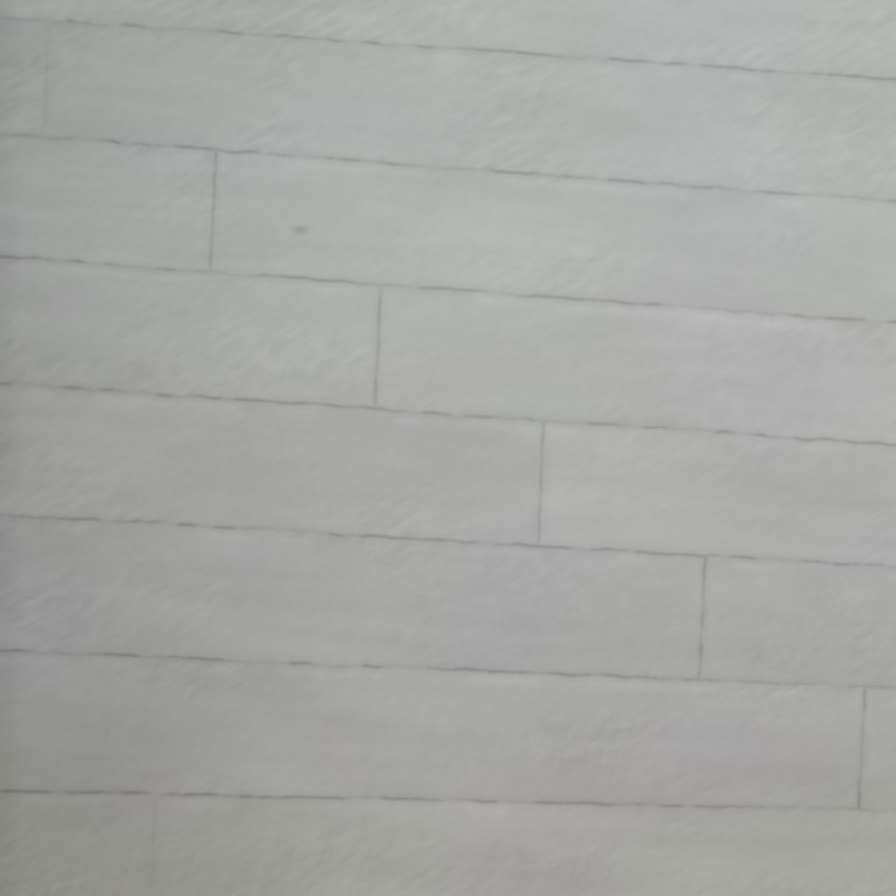
This texture is drawn by a three.js fragment shader. Its source:

```glsl
// Pale grey plank floor seen at a slight angle: sloping seams, butt joints that step
// sideways row by row, and faint brushed grain under soft light from the upper right.
// Rows come from inverting a quadratic seam spacing; wear and grain from value noise.
varying vec2 vUv;

float hash(vec2 p) {
  return fract(sin(dot(p, vec2(127.1, 311.7))) * 43758.5453);
}

float noise(vec2 p) {
  vec2 i = floor(p), f = fract(p);
  f = f * f * (3.0 - 2.0 * f);
  return mix(mix(hash(i), hash(i + vec2(1.0, 0.0)), f.x),
             mix(hash(i + vec2(0.0, 1.0)), hash(i + vec2(1.0, 1.0)), f.x), f.y);
}

float fbm(vec2 p) {
  float sum = 0.0, amp = 0.5;
  for (int i = 0; i < 4; i++) {
    sum += amp * noise(p);
    p = p * 2.03 + 17.3;
    amp *= 0.5;
  }
  return sum / 0.9375;
}

// Worn dark core of a groove with a softer shadow around it
float groove(float d, float wear) {
  return 0.050 * wear * (1.0 - smoothstep(0.0002, 0.0034, d))
       + 0.022 * (0.5 + 0.5 * wear) * exp(-d * d / 0.00003);
}

void main() {
  vec2 p = vec2(vUv.x, 1.0 - vUv.y);

  // Row coordinate, counted downwards, with slightly uneven seams
  float wobble = (fbm(vec2(p.x * 50.0, floor(p.y * 9.0 - p.x * 0.6))) - 0.5) * 0.0042;
  float first = mix(0.018, 0.0885, p.x);
  float spacing = mix(0.1287, 0.136, p.x);
  float growth = mix(0.00256, 0.0, p.x);
  float drop = p.y - first + wobble;
  float rowHeight = sqrt(spacing * spacing + 4.0 * growth * drop);
  float rowPos = 2.0 * drop / (spacing + rowHeight);
  float row = floor(rowPos);
  float across = rowPos - row;
  float seam = floor(rowPos + 0.5);
  float seamDist = abs(rowPos - seam) * rowHeight;

  // Butt joints shift by a near constant step in each row
  float jointX = 0.052 + 0.187 * row - 0.001 * row * row - 0.0065 * (across - 0.5);
  float along = p.x - jointX + (fbm(vec2(row * 7.0, p.y * 80.0)) - 0.5) * 0.0025;
  float plank = floor(along / 0.968 + 0.5);
  float jointDist = abs(along - 0.968 * plank);
  float plankTone = hash(vec2(row, floor(along / 0.968)) + 3.7) - 0.5;

  // Light falls off to the left and towards the bottom
  float light = 0.560 + 0.085 * smoothstep(-0.06, 0.55, p.x) + 0.055 * smoothstep(0.0, 0.8, vUv.y);
  light -= 0.025 * (1.0 - smoothstep(0.0, 0.03, p.x));
  vec3 color = vec3(light);
  color += mix(vec3(0.003, 0.001, -0.020), vec3(0.002, 0.002, -0.003), smoothstep(0.0, 0.35, vUv.y));
  color += vec3(-0.010, 0.006, -0.005) * smoothstep(0.35, 0.95, vUv.y);
  color += 0.010 * plankTone;

  // Cloudy stains, drifting tint, long grain and slanted brush marks
  vec2 q = vec2(p.x, rowPos * 0.135) + row * vec2(3.1, 1.7);
  float cloud = fbm(q * vec2(5.0, 11.0)) - 0.5;
  float tint = fbm(p * vec2(5.0, 7.0) + 31.0) - 0.5;
  float grain = fbm(q * vec2(9.0, 65.0) + 2.0 * cloud) - 0.5;
  vec2 slant = vec2(q.x * 0.85 - q.y * 0.53, q.x * 0.53 + q.y * 0.85);
  float brush = fbm(slant * vec2(50.0, 150.0) + 3.0 * cloud) - 0.5;
  float patchy = smoothstep(0.4, 0.7, fbm(q * vec2(7.0, 16.0) + 9.0));
  color += 0.052 * cloud * vec3(0.95, 1.0, 0.9);
  color += tint * vec3(-0.006, 0.010, -0.030);
  color += 0.028 * grain + (0.016 + 0.040 * patchy) * brush;
  color += 0.009 * (noise(p * 200.0) - 0.5);

  // Pale, broken lip just below each seam
  float lip = exp(-pow((across * rowHeight - 0.010) / 0.006, 2.0));
  color += 0.018 * lip * smoothstep(0.45, 0.75, noise(vec2(p.x * 24.0, row * 5.0)));

  // Seams broken into worn dashes, joints more even
  float dashes = smoothstep(0.30, 0.70, fbm(vec2(p.x * 48.0, seam * 9.0)));
  float seamWear = 0.25 + 1.0 * dashes;
  seamWear *= 1.0 - 0.45 * smoothstep(0.7, 0.85, p.x) * smoothstep(4.0, 5.0, seam);
  float jointWear = 0.35 + 0.8 * noise(vec2(row * 5.0, p.y * 65.0));
  float jointShow = step(0.0, row) * mix(0.28, 1.0, smoothstep(0.17, 0.24, p.x));
  float dark = max(groove(seamDist, seamWear), jointShow * groove(jointDist, jointWear));
  color -= dark * vec3(0.97, 1.0, 0.98);

  // Small knot
  vec2 knot = (vUv - vec2(0.335, 0.744)) / vec2(0.008, 0.005);
  color -= 0.085 * exp(-dot(knot, knot));

  gl_FragColor = vec4(color, 1.0);
}
```
